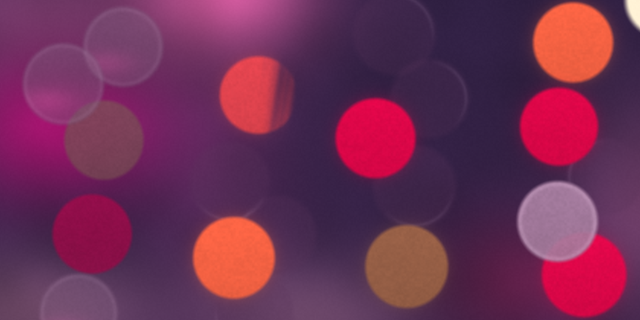
Reproduce this background procedurally as a WebGL 2 fragment shader.

```glsl
#version 300 es
precision highp float;
// Out-of-focus city lights: soft discs over a dark violet haze.
// The haze is a stack of gaussian glows; the discs follow a jittered
// low-discrepancy sequence, each taking its tint from a small palette.

#define DISC_COUNT 20
#define DISC_RADIUS 0.126
#define RADIUS_VARIATION 0.006
#define EDGE_SOFTNESS 0.008
#define HALO_STRENGTH 0.22
#define JITTER 0.03
#define SEQUENCE_START vec2(0.597, 0.596)
#define SEQUENCE_STEP vec2(0.75488, 0.56984)
#define RIM_STRENGTH 0.07
#define HAZE_MOTTLE 0.16
#define GRAIN 0.012
#define DISC_TEXTURE 0.05

uniform vec2 u_resolution;
out vec4 fragColor;

// Disc tints: rgb and opacity
const int RED = 0, ORANGE = 1, CORAL = 2, BROWN = 3, OLIVE = 4,
          CRIMSON = 5, LAVENDER = 6, MAUVE = 7, VEIL = 8;
const vec4 TINTS[9] = vec4[9](
    vec4(0.88, 0.02, 0.28, 0.97), vec4(0.98, 0.39, 0.26, 0.97),
    vec4(0.92, 0.27, 0.30, 0.92), vec4(0.60, 0.38, 0.27, 0.95),
    vec4(0.47, 0.29, 0.33, 0.80), vec4(0.60, 0.04, 0.28, 0.85),
    vec4(0.66, 0.50, 0.63, 0.90), vec4(0.48, 0.34, 0.47, 0.48),
    vec4(0.35, 0.20, 0.35, 0.26));
const int KINDS[DISC_COUNT] = int[DISC_COUNT](
    RED, ORANGE, MAUVE, LAVENDER, VEIL, VEIL, MAUVE, RED, BROWN, CORAL,
    CRIMSON, ORANGE, VEIL, VEIL, OLIVE, RED, VEIL, VEIL, MAUVE, VEIL);

float hash(vec2 p) {
    vec3 q = fract(vec3(p.xyx) * 0.1031);
    q += dot(q, q.yzx + 33.33);
    return fract((q.x + q.y) * q.z);
}

float valueNoise(vec2 p) {
    vec2 cell = floor(p), f = fract(p);
    f = f * f * (3.0 - 2.0 * f);
    return mix(mix(hash(cell), hash(cell + vec2(1, 0)), f.x),
               mix(hash(cell + vec2(0, 1)), hash(cell + vec2(1, 1)), f.x), f.y);
}

// Blends a gaussian glow of the given size into the base colour
vec3 glow(vec3 base, vec2 p, vec2 center, vec2 size, vec3 tint, float amount) {
    vec2 d = (p - center) / size;
    return mix(base, tint, amount * exp(-dot(d, d)));
}

vec3 haze(vec2 p, float width) {
    vec2 q = vec2(p.x / width * 2.0, p.y);
    vec3 c = mix(vec3(0.21, 0.13, 0.27), vec3(0.18, 0.12, 0.25), q.y);
    c = glow(c, q, vec2(0.68, 0.55), vec2(0.24, 0.55), vec3(0.37, 0.17, 0.36), 0.60);
    c = glow(c, q, vec2(0.12, 0.95), vec2(0.45, 0.26), vec3(0.47, 0.24, 0.42), 0.90);
    c = glow(c, q, vec2(0.18, 0.60), vec2(0.34, 0.22), vec3(0.62, 0.07, 0.41), 0.95);
    c = glow(c, q, vec2(0.08, 0.02), vec2(0.40, 0.18), vec3(0.47, 0.31, 0.43), 0.90);
    c = glow(c, q, vec2(0.96, 0.00), vec2(0.34, 0.18), vec3(0.47, 0.31, 0.45), 0.90);
    c = glow(c, q, vec2(1.62, 0.12), vec2(0.26, 0.20), vec3(0.46, 0.11, 0.28), 0.60);
    c = glow(c, q, vec2(2.02, 0.35), vec2(0.22, 0.32), vec3(0.47, 0.26, 0.43), 0.85);
    c = glow(c, q, vec2(0.70, 1.02), vec2(0.28, 0.20), vec3(0.82, 0.35, 0.61), 0.95);
    float mottle = valueNoise(p * 3.5) * 0.65 + valueNoise(p * 8.0 + 7.0) * 0.35;
    return c * (1.0 + HAZE_MOTTLE * (2.0 * mottle - 1.1));
}

// Coverage of a soft-edged disc at signed distance d from its border
float softDisc(float d, float softness) {
    return 1.0 - smoothstep(-softness, softness, d);
}

vec3 drawDisc(vec3 base, vec2 p, int i, float width) {
    float id = float(i);
    vec2 place = fract(SEQUENCE_START + id * SEQUENCE_STEP);
    vec2 jitter = vec2(hash(vec2(id, 3.7)), hash(vec2(id, 9.1))) - 0.5;
    vec2 offset = p - place * vec2(width, 1.0) - 2.0 * JITTER * jitter;
    float radius = DISC_RADIUS + RADIUS_VARIATION * (2.0 * hash(vec2(id, 5.3)) - 1.0);
    float d = length(offset) - radius;
    vec2 local = offset / radius;

    int kind = KINDS[i];
    vec4 tint = TINTS[kind];
    // Gentle shading and a fine mottled texture across the disc
    float texture1 = valueNoise(p * 120.0 + id) + 0.5 * valueNoise(p * 24.0 - id) - 0.75;
    tint.rgb *= 1.0 + 0.04 * local.y + DISC_TEXTURE * texture1;
    // Pale discs carry a thin rim, the faintest only a crescent of it
    float angle = 6.2832 * hash(vec2(id, 2.9));
    float crescent = smoothstep(0.3, 1.0, dot(local, vec2(cos(angle), sin(angle))));
    float rim = exp(-pow((d + 0.010) / 0.007, 2.0));
    if (kind == LAVENDER || kind == MAUVE) tint.rgb += RIM_STRENGTH * rim;
    if (kind == VEIL) tint.rgb += 3.0 * RIM_STRENGTH * rim * crescent;
    // Coral discs fade out sideways through faint folds
    if (kind == CORAL) {
        float folds = valueNoise(vec2(local.x * 6.0 - local.y, id));
        tint.a *= 1.0 - smoothstep(0.0, 1.1, local.x + 0.4 * (folds - 0.5));
    }
    // Translucent discs catch a pink sheen on the lower side
    if (kind == MAUVE) {
        vec2 s = (local - vec2(-0.4, -0.4)) / vec2(0.7, 0.3);
        tint.rgb += vec3(0.22, 0.05, 0.12) * exp(-dot(s, s));
    }
    // A crisp body with a faint bleed of light around the opaque discs
    float softness = EDGE_SOFTNESS * (kind == VEIL ? 1.6 : 1.0);
    float halo = kind < OLIVE ? HALO_STRENGTH * exp(-max(d, 0.0) / 0.016) : 0.0;
    float cover = softDisc(d, softness);
    return mix(base, tint.rgb, tint.a * mix(halo, 1.0, cover));
}

void main() {
    vec2 p = gl_FragCoord.xy / u_resolution.y;
    float width = u_resolution.x / u_resolution.y;
    vec3 color = haze(p, width);
    // Early sequence members are the brightest, so they go on top
    for (int i = DISC_COUNT - 1; i >= 0; i--) color = drawDisc(color, p, i, width);
    // Cream light leaving the frame at the upper right
    float cream = softDisc(length(p - vec2(width + 0.07, 1.0)) - 0.115, 0.012);
    color = mix(color, vec3(1.0, 0.95, 0.84), cream);
    color += GRAIN * (valueNoise(p * 210.0) - 0.5);
    fragColor = vec4(clamp(color, 0.0, 1.0), 1.0);
}
```
